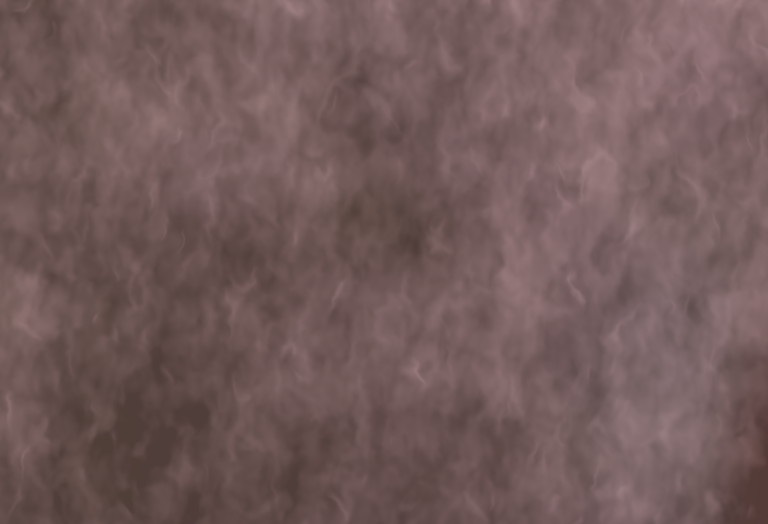
Reproduce this texture procedurally as a WebGL 2 fragment shader.

```glsl
#version 300 es
precision highp float;

uniform vec2 u_resolution;
out vec4 fragColor;

vec2 cellGradient(vec2 cell) {
    vec3 h = fract(cell.xyx * vec3(0.1031, 0.1030, 0.0973));
    h += dot(h, h.yzx + 33.33);
    return fract((h.xx + h.yz) * h.zy) * 2.0 - 1.0;
}

float gradientNoise(vec2 p) {
    vec2 cell = floor(p), f = fract(p);
    vec2 blend = f * f * f * (f * (f * 6.0 - 15.0) + 10.0);
    vec2 e = vec2(1.0, 0.0);
    float bottom = mix(dot(cellGradient(cell), f),
                       dot(cellGradient(cell + e), f - e), blend.x);
    float top = mix(dot(cellGradient(cell + e.yx), f - e.yx),
                    dot(cellGradient(cell + 1.0), f - 1.0), blend.x);
    return mix(bottom, top, blend.y);
}

float cloudNoise(vec2 p, int octaves) {
    float sum = 0.0, amplitude = 1.0;
    for (int i = 0; i < octaves; i++) {
        sum += amplitude * gradientNoise(p);
        p = mat2(1.94, 0.49, -0.49, 1.94) * p + 17.3;
        amplitude *= 0.6;
    }
    return sum;
}

// Soft bump with separate horizontal and vertical radii
float softSpot(vec2 p, vec2 center, vec2 radius) {
    vec2 d = (p - center) / radius;
    return exp(-dot(d, d));
}

// Thin pale creases that fade in and out along their length
float wisps(vec2 p) {
    float sum = 0.0;
    for (int i = 0; i < 4; i++) {
        float layer = float(i);
        vec2 q = p * (1.0 + 0.45 * layer) + layer * 23.7;
        float line = abs(gradientNoise(q * vec2(8.0, 4.0) + 4.1));
        float patchMask = smoothstep(0.06, 0.42, gradientNoise(q * vec2(8.0, 6.5) + 51.0));
        sum += patchMask * exp(-line * line / 0.006);
    }
    return sum;
}

void main() {
    vec2 uv = gl_FragCoord.xy / u_resolution;
    vec2 p = gl_FragCoord.xy / u_resolution.y;

    // Lightly warped clouds and a crisper mottle, drawn out vertically
    vec2 warp = vec2(cloudNoise(p * 9.0 + 3.7, 4), cloudNoise(p * 9.0 + 71.2, 4));
    vec2 q = p + 0.025 * warp;
    float clouds = cloudNoise(q * vec2(3.8, 2.7) + 9.4, 3);
    float mottle = cloudNoise(q * vec2(13.0, 8.5) + 37.0, 3);
    float grain = cloudNoise(p * vec2(31.0, 21.0) + 0.35 * warp + 64.0, 2);

    // Uneven light across the cloth
    float glow = softSpot(uv, vec2(0.87, 0.28), vec2(0.13, 0.30));
    float stain = softSpot(uv, vec2(0.48, 0.58), vec2(0.10, 0.09));
    float corner = softSpot(uv, vec2(1.03, 0.08), vec2(0.08, 0.28));
    float tone = 0.44 + 0.38 * (uv.x - 0.5) + 0.32 * (uv.y - 0.5);
    tone += 0.26 * glow - 0.28 * stain - 0.75 * corner;
    tone += 0.52 * clouds + 0.36 * mottle + 0.24 * grain;
    tone += 0.22 * wisps(p + 0.025 * warp);
    tone = clamp(tone, -0.08, 1.15);

    // Umber shadows to dusty rose, with browner and greyer areas
    vec3 color = mix(vec3(0.335, 0.257, 0.248), vec3(0.575, 0.462, 0.466), tone);
    float brown = smoothstep(0.75, 0.0, uv.x) + stain + 0.7 * gradientNoise(q * 4.0 + 83.0);
    color += (brown - 0.4) * vec3(-0.002, 0.003, -0.010);
    color += glow * vec3(-0.012, 0.008, 0.012);
    color += corner * vec3(0.025, -0.012, -0.020);

    fragColor = vec4(color, 1.0);
}
```
